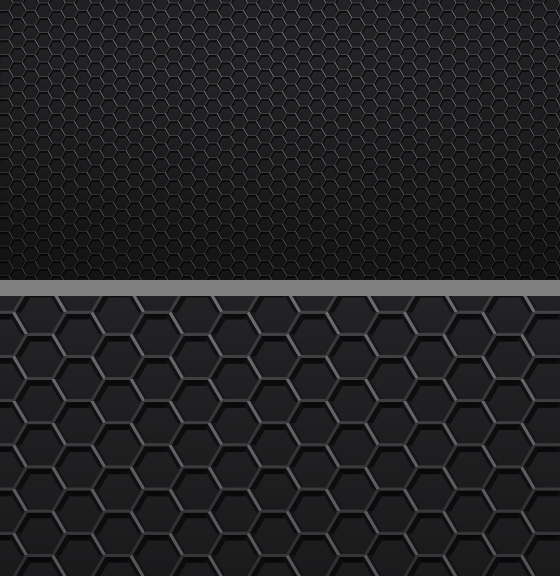
Top, the full canvas; bottom, a detail of the centre.
Give the GLSL for this pattern, as a Shadertoy shader.

```glsl
const vec2 TILE = vec2(1.7320508, 1.0);

// Offset from the nearest centre of a flat-topped hexagon lattice
vec2 hexLocal(vec2 p) {
    vec2 a = mod(p, TILE) - 0.5 * TILE;
    vec2 b = mod(p + 0.5 * TILE, TILE) - 0.5 * TILE;
    return dot(a, a) < dot(b, b) ? a : b;
}

// Signed distances along the three edge normals: flat, falling, rising
vec3 hexAxes(vec2 q) {
    return vec3(q.y, dot(q, vec2(0.8660254, 0.5)), dot(q, vec2(-0.8660254, 0.5)));
}

float max3(vec3 v) {
    return max(v.x, max(v.y, v.z));
}

float hash(vec2 p) {
    return fract(sin(dot(p, vec2(41.3, 289.1))) * 4375.5);
}

void mainImage(out vec4 fragColor, in vec2 fragCoord) {
    vec2 uv = fragCoord / iResolution.xy;
    float pixel = 19.0 / iResolution.y;

    // 21.5 column pairs across, 19 cells down
    vec2 p = uv * vec2(21.5, 19.0) * TILE + vec2(-0.3, 0.2);
    vec2 q = hexLocal(p);
    vec3 axes = hexAxes(q);
    vec3 reach = abs(axes);
    float edge = 0.5 - max3(reach);

    // Recessed floor, shifted down to expose the upper walls
    vec3 floorAxes = hexAxes(q - vec2(0.025, -0.065));
    float floorEdge = 0.40 - max3(abs(floorAxes));
    float floorMask = smoothstep(-0.6 * pixel, 0.6 * pixel, floorEdge);

    // Walls facing away from the light are darkest
    float wall = 0.085;
    if (reach.x > max(reach.y, reach.z)) wall = axes.x > 0.0 ? 0.04 : 0.10;
    else if (reach.y > reach.z) wall = axes.y > 0.0 ? 0.065 : 0.09;
    else wall = axes.z > 0.0 ? 0.055 : 0.10;

    float cellTone = hash(floor(p - q + 0.5)) - 0.5;
    float base = 0.128 + 0.015 * q.y + 0.004 * cellTone;
    float tone = mix(wall, base, floorMask);

    // Thin raised wires, brightest on the falling edges
    float wireTone = 0.25;
    if (reach.y > max(reach.x, reach.z)) wireTone = 0.40;
    else if (reach.z > reach.x) wireTone = 0.22;
    float wire = 1.0 - smoothstep(0.035 - 0.5 * pixel, 0.035 + 0.5 * pixel, edge);
    tone = mix(tone, wireTone, wire);

    // Light from above, fading toward the base and corners
    vec2 c = uv - 0.5;
    float light = mix(0.72, 1.2, smoothstep(0.0, 1.0, uv.y));
    light *= 1.0 - 0.45 * dot(c, c);

    fragColor = vec4(tone * light * vec3(0.985, 0.99, 1.02) + vec3(0.0, 0.0, 0.003), 1.0);
}
```
